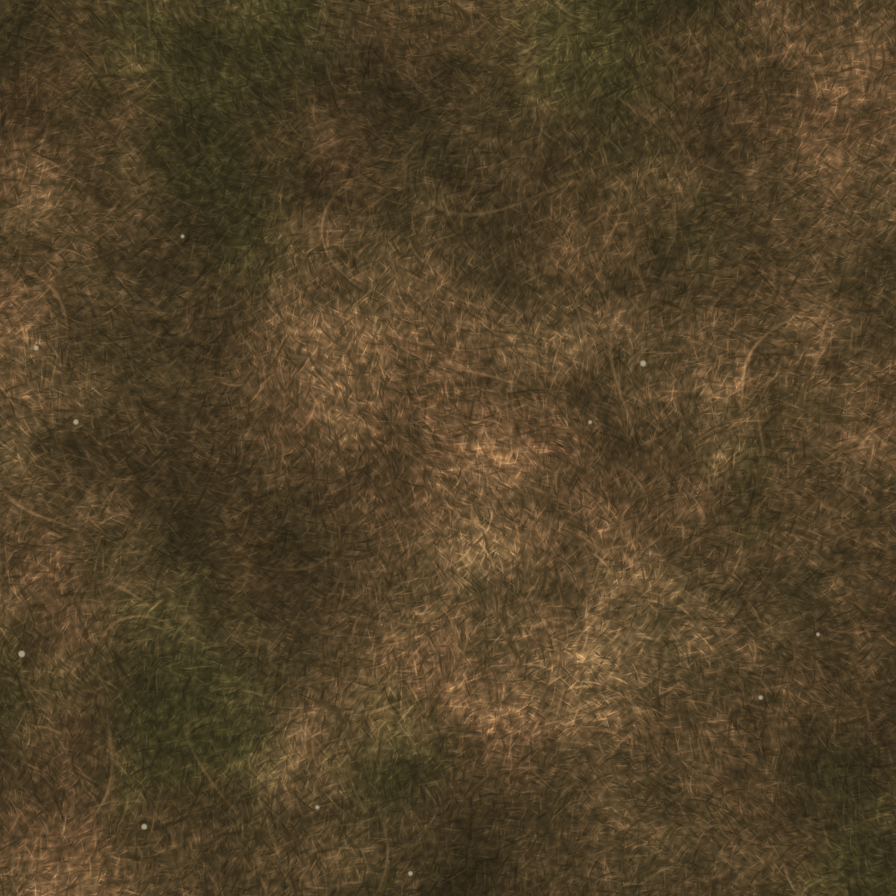
This texture is drawn by a WebGL 2 fragment shader. Its source:

```glsl
#version 300 es
precision highp float;

uniform vec2 u_resolution;
out vec4 fragColor;

vec3 hash3(vec2 p) {
    vec3 q = fract(p.xyx * vec3(0.1031, 0.1030, 0.0973));
    q += dot(q, q.yxz + 33.33);
    return fract((q.xxy + q.yzz) * q.zyx);
}

vec2 gradient(vec2 cell) {
    float a = 6.2832 * hash3(cell + 71.0).x;
    return vec2(cos(a), sin(a));
}

float gradientNoise(vec2 p) {
    vec2 i = floor(p), f = p - i;
    vec2 u = f * f * f * (f * (f * 6.0 - 15.0) + 10.0);
    vec2 e = vec2(0.0, 1.0);
    float low = mix(dot(gradient(i), f), dot(gradient(i + e.yx), f - e.yx), u.x);
    float high = mix(dot(gradient(i + e), f - e), dot(gradient(i + 1.0), f - 1.0), u.x);
    return mix(low, high, u.y);
}

float fbm(vec2 p) {
    float sum = 0.0, amplitude = 1.0;
    for (int i = 0; i < 5; i++) {
        sum += amplitude * gradientNoise(p);
        p = mat2(1.6, 1.2, -1.2, 1.6) * p + 17.3;
        amplitude *= 0.55;
    }
    return sum;
}

// One layer of scattered tapered blades: x coverage, y tone, z tint
vec3 blades(vec2 uv, float scale, float flow, float seed, float density, float width) {
    vec2 p = uv * scale, home = floor(p);
    vec3 best = vec3(0.0);
    for (int y = -1; y <= 1; y++) {
        for (int x = -1; x <= 1; x++) {
            vec2 cell = home + vec2(x, y);
            vec3 place = hash3(cell + seed * 37.0 + 5.0);
            vec3 look = hash3(cell + seed * 53.0 + 211.0);
            if (place.z > density) continue;
            float angle = flow + (look.x - 0.5) * 2.4;
            vec2 dir = vec2(cos(angle), sin(angle));
            vec2 d = p - cell - place.xy;
            float halfLength = mix(0.25, 0.9, look.y * look.y);
            float along = dot(d, dir);
            float across = dot(d, vec2(-dir.y, dir.x)) - (look.z - 0.5) * 0.12 * along * along;
            float dist = length(vec2(max(abs(along) - halfLength, 0.0), across)) / scale;
            float taper = 1.0 - 0.7 * min(abs(along) / halfLength, 1.0);
            float cover = taper * (1.0 - smoothstep(0.0, width, dist));
            if (cover > best.x) best = vec3(cover, look.z, fract(look.x * 7.0 + look.y));
        }
    }
    return best;
}

// Small pale flower heads
float specks(vec2 uv, float pixel) {
    vec2 p = uv * 16.0, cell = floor(p);
    vec3 h = hash3(cell + 409.0);
    float radius = mix(0.0018, 0.0038, fract(h.z * 91.0));
    float dist = length(p - cell - 0.2 - 0.6 * h.xy) / 16.0;
    return step(h.z, 0.035) * (1.0 - smoothstep(radius - 1.3 * pixel, radius + 1.3 * pixel, dist));
}

void main() {
    vec2 uv = gl_FragCoord.xy / u_resolution.y;
    float pixel = 1.0 / u_resolution.y;

    // Broad light and shade, tufts, green patches and lie of the grass
    float green = smoothstep(0.0, 0.75, fbm(uv * 2.6 + 31.0));
    float ground = 0.64 * fbm(uv * 3.2 + 4.7) + 0.26 * fbm(uv * 17.0 + 12.0) - 0.2 * green;
    float warm = fbm(uv * 5.0 + 63.0);
    float flow = 0.75 + 3.2 * gradientNoise(uv * 2.6 + 9.0);

    // Fine litter
    float litter = 0.34 * gradientNoise(uv * 85.0) + 0.34 * gradientNoise(uv * 150.0 + 40.0);
    float tone = ground + litter;
    float tint = 0.5;

    // Short blades, from the fine lower layers to the longer upper ones
    for (int i = 0; i < 14; i++) {
        float layer = float(i);
        float scale = mix(88.0, 34.0, layer / 13.0);
        vec3 blade = blades(uv, scale, flow, layer, 1.0, max(0.09 / scale, 1.4 * pixel));
        float bladeTone = ground + 0.5 * litter + mix(-0.5, 0.56, blade.y);
        tone = mix(tone, bladeTone, 0.66 * blade.x);
        tint = mix(tint, blade.z, 0.5 * blade.x);
    }

    // A few long dry straws
    vec3 straw = blades(uv, 9.0, flow, 23.0, 0.13, max(0.0034, 1.5 * pixel));
    tone = mix(tone, ground + 0.6, 0.65 * straw.x);
    green *= 1.0 - 0.7 * straw.x;

    // Brown ramp with bright tips, shifted to olive in the green patches
    tone += 0.2 * tone * tone;
    vec3 hue = mix(vec3(1.0, 0.82, 0.50), vec3(1.0, 0.77, 0.51), smoothstep(-0.4, 0.5, tone));
    hue *= 1.0 + vec3(0.02, -0.03, -0.02) * (warm + 2.0 * (tint - 0.5));
    hue = mix(hue, vec3(0.93, 0.88, 0.48), green * mix(0.4, 1.0, tint));
    vec3 color = 0.314 * exp(tone) * hue;

    color = mix(color, vec3(0.70, 0.67, 0.57), 0.85 * specks(uv, pixel));
    fragColor = vec4(color, 1.0);
}
```
